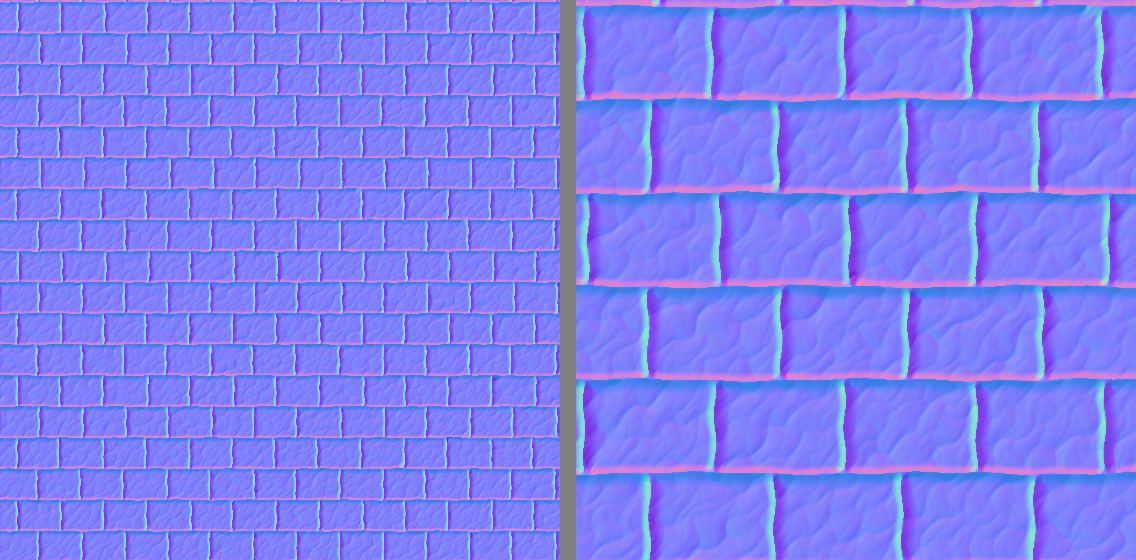
Left: the whole. Right: its middle third, enlarged.
Reproduce this texture map procedurally as a WebGL 1 fragment shader.

```glsl
precision highp float;
// Tangent-space normal map of a running-bond wall of rough-hewn bricks, 13 across and 18 down.

uniform vec2 u_resolution;

const float TAU = 6.2831853;
const vec2 BRICKS = vec2(13.0, 18.0);

vec2 hash2(vec2 p, float seed) {
  vec3 h = fract(vec3(p.xyx + seed * 17.3) * vec3(0.1031, 0.1030, 0.0973));
  h += dot(h, h.yzx + 33.33);
  return fract((h.xx + h.yz) * h.zy);
}

// Squared distance to the nearest scattered point: shallow dents with creased rims.
float cellular(vec2 p, float seed) {
  vec2 cell = floor(p);
  float nearest = 4.0;
  for (int j = -1; j <= 1; j++) {
    for (int i = -1; i <= 1; i++) {
      vec2 c = cell + vec2(float(i), float(j));
      vec2 d = c + hash2(c + 40.0, seed) - p;
      nearest = min(nearest, dot(d, d));
    }
  }
  return nearest;
}

// Chiselled stone: warped dents drawn out along the rising diagonal.
float stone(vec2 p, float seed) {
  p += 0.035 * sin(p.yx * vec2(13.0, 17.0) + seed * TAU);
  vec2 along = vec2(p.x + p.y, p.y - p.x) * 0.7071;
  return cellular(along * vec2(2.6, 5.0), seed)
       + 0.22 * cellular(along * vec2(7.0, 11.0) + 9.0, seed + 2.0);
}

float roundedBox(vec2 p, vec2 halfSize, float radius) {
  vec2 d = abs(p) - halfSize + radius;
  return length(max(d, 0.0)) + min(max(d.x, d.y), 0.0) - radius;
}

// x: signed distance to the ragged brick outline, y: stone height.
vec2 brick(vec2 p, vec2 halfSize, float seed) {
  float rough = stone(p, seed);
  return vec2(roundedBox(p, halfSize, 0.07) + 0.025 * (rough - 0.3), rough);
}

// Sideways shift of the joint on the left of a column.
float jointShift(float column, float row) {
  return 0.06 * (hash2(vec2(mod(column, BRICKS.x), row), 3.0).x - 0.5);
}

void main() {
  vec2 uv = gl_FragCoord.xy / u_resolution;

  // Slightly wavering courses
  vec2 g = uv * BRICKS + vec2(0.0, 0.07);
  g.x += 0.010 * sin(TAU * (31.0 * uv.y + 3.0 * uv.x));
  g.y += 0.012 * sin(TAU * (7.0 * uv.x + 5.0 * uv.y))
       + 0.008 * sin(TAU * (23.0 * uv.x - 4.0 * uv.y));

  // Half-brick stagger with a small shift per course
  float row = mod(floor(g.y), BRICKS.y);
  g.x -= 0.88 - 0.5 * mod(row, 2.0) + 0.07 * hash2(vec2(row, 5.0), 1.0).x;

  // Column between two shifted joints
  float column = floor(g.x);
  float f = g.x - column;
  column += step(1.0 + jointShift(column + 1.0, row), f)
          - step(f, jointShift(column, row));
  float left = column + jointShift(column, row);
  float right = column + 1.0 + jointShift(column + 1.0, row);

  // Brick-centred position, measured in course heights
  float aspect = BRICKS.y / BRICKS.x;
  vec2 p = vec2((g.x - 0.5 * (left + right)) * aspect, fract(g.y) - 0.5);
  vec2 halfSize = vec2(0.5 * (right - left) * aspect, 0.5) - 0.02;
  vec2 id = vec2(mod(column, BRICKS.x), row);
  vec2 luck = hash2(id, 7.0);
  float seed = 1.0 + 5.0 * luck.x;

  // Slopes by finite differences
  float e = 0.025;
  vec2 here = brick(p, halfSize, seed);
  vec2 dx = (brick(p + vec2(e, 0.0), halfSize, seed) - here) / e;
  vec2 dy = (brick(p + vec2(0.0, e), halfSize, seed) - here) / e;
  vec2 outward = vec2(dx.x, dy.x);
  outward /= max(length(outward), 0.001);

  // Broad bevel on the left and top, tight bevel on the right and bottom
  float broad = smoothstep(-0.4, 0.4, outward.y - outward.x);
  float bevel = mix(0.74, 0.52, broad)
              * smoothstep(-mix(0.085, 0.15, broad), -0.005, here.x)
              * (1.0 - 0.7 * smoothstep(0.005, 0.035, here.x));

  // A few bricks have a chipped corner
  vec2 corner = halfSize * sign(hash2(id, 11.0) - 0.5) * 0.93;
  float chip = step(0.86, luck.y) * smoothstep(0.17, 0.04, length(p - corner));

  // Red follows the vertical slope, green the horizontal one
  vec2 grain = vec2(dy.y, -dx.y) * (0.021 + 0.055 * chip);
  vec2 tilt = vec2(-outward.y, outward.x) * bevel + grain;
  tilt *= min(1.0, 0.85 / max(length(tilt), 0.001));
  float facing = sqrt(1.0 - dot(tilt, tilt));
  gl_FragColor = vec4(0.5 + 0.5 * tilt, 0.5 + 0.485 * facing, 1.0);
}
```
